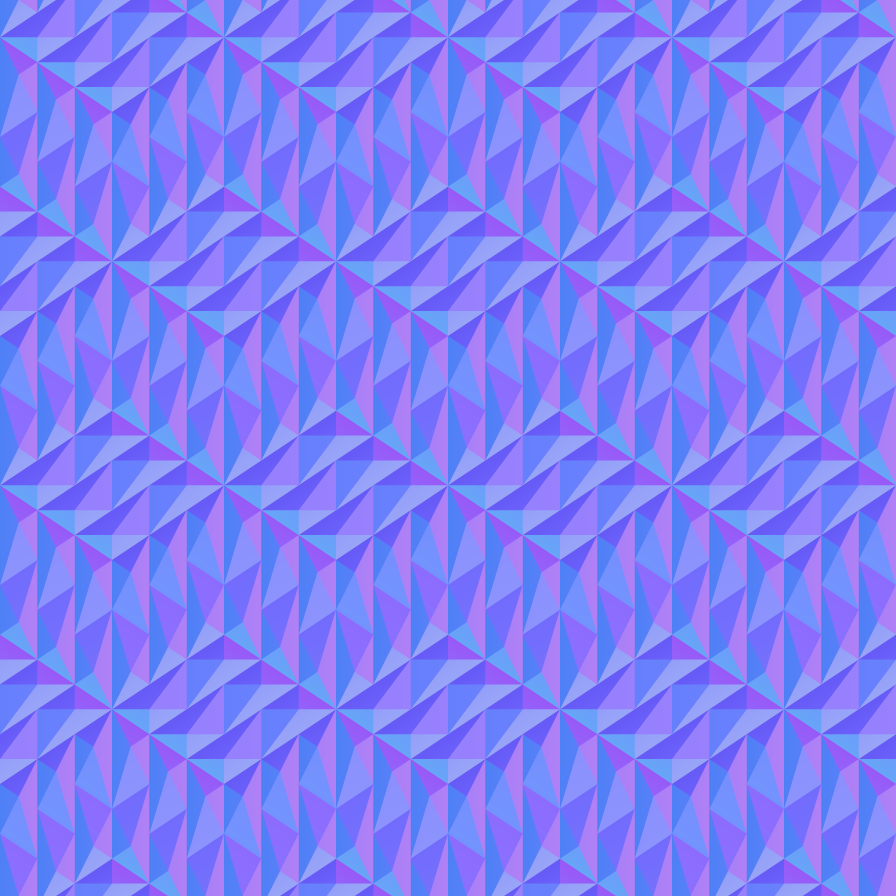
A Shadertoy shader for this texture map:

```glsl
// Tangent-space normal map of stacked isometric cubes, four across and four staggered rows.
// Each rhombic face holds three strips; each strip is two skewed four-sided pyramids
// meeting on a diagonal. Facet gradients become the normal colours.

// Height (x) and gradient (yz) of one strip, u along it from 0 to 3, v across it from 0 to 1.
vec3 stripFacet(float u, float v) {
    float side = 1.0;
    if (u + v > 2.0) {            // the far half is the near half turned by 180 degrees
        u = 3.0 - u;
        v = 1.0 - v;
        side = -1.0;
    }
    vec3 facet = vec3(2.0 * u, 2.0, 0.0);
    if (2.0 * v < facet.x) facet = vec3(2.0 * v, 0.0, 2.0);
    if (2.0 - 2.0 * v < facet.x) facet = vec3(2.0 - 2.0 * v, 0.0, -2.0);
    if (2.0 - u - v < facet.x) facet = vec3(2.0 - u - v, -1.0, -1.0);
    return vec3(facet.x, side * facet.yz);
}

vec3 normalColour(vec2 p) {
    // Staggered rows: the origin is the star where six faces meet
    float row = floor(p.y);
    float x = fract(p.x - 0.5 * row + 0.5) - 0.5;
    float y = p.y - row;
    if (y > (2.0 + 2.0 * abs(x)) / 3.0) {
        x = fract(x) - 0.5;
        y -= 1.0;
    }

    // Strip coordinates and their gradients on the top or side face
    float u, v;
    vec2 gradU, gradV;
    if (y < abs(x) * 2.0 / 3.0) {
        float across = fract(x);
        u = 3.0 * across + 4.5 * y;
        v = fract(3.0 * across - 4.5 * y);
        gradU = vec2(3.0, 4.5);
        gradV = vec2(3.0, -4.5);
    } else {
        float mirror = x < 0.0 ? -1.0 : 1.0;
        u = 4.5 * y - 3.0 * abs(x);
        v = fract(6.0 * abs(x));
        gradU = vec2(-3.0 * mirror, 4.5);
        gradV = vec2(6.0 * mirror, 0.0);
    }

    // Slopes ease slightly from base to apex; green points down
    vec3 facet = stripFacet(u, v);
    vec2 slope = facet.y * gradU + facet.z * gradV;
    slope *= 0.032 * mix(1.1, 0.85, facet.x);
    return 0.5 + 0.5 * normalize(vec3(-slope.x, slope.y, 1.0));
}

void mainImage(out vec4 fragColor, in vec2 fragCoord) {
    // Average a 4 by 4 grid of samples to smooth the facet edges
    vec3 colour = vec3(0.0);
    for (int i = 0; i < 16; i++) {
        vec2 offset = (vec2(i % 4, i / 4) + 0.5) / 4.0 - 0.5;
        vec2 p = (fragCoord + offset) / iResolution.xy * 4.0;
        colour += normalColour(p - vec2(0.0, 1.8333));
    }
    fragColor = vec4(colour / 16.0, 1.0);
}
```
